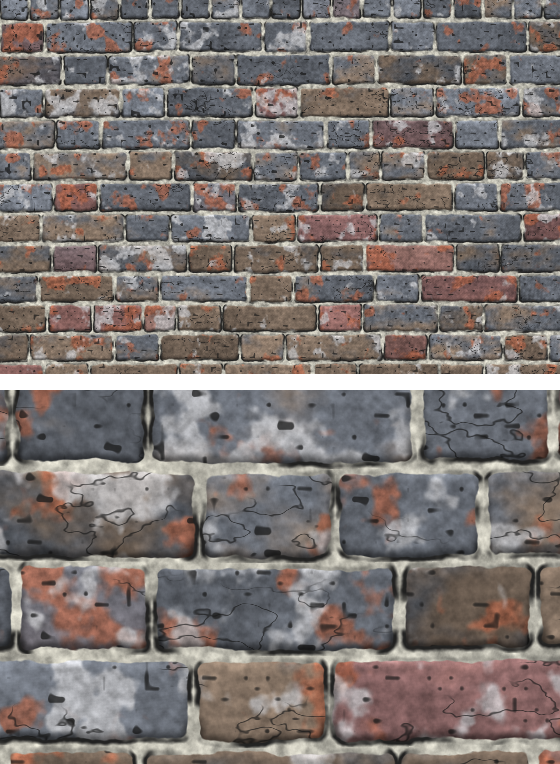
Top: the whole. Bottom: its middle third, enlarged.
Reproduce this texture procedurally as a WebGL 2 fragment shader.

```glsl
#version 300 es
precision highp float;
// Weathered Flemish bond brick wall with rough pale mortar and a header course on top.
#define PERIOD 0.3516      // one stretcher plus one header, in canvas heights
#define HEADER_HALF 0.172  // half a header, in periods
#define TOP_PITCH 0.23     // header spacing of the top course, in periods
#define BOND_SHIFT 0.39    // x of the first header in odd courses
#define JITTER 0.11        // sideways scatter of the headers
#define JOINT_HALF 0.0052  // half the mortar width
#define ROUGHNESS 0.0085   // raggedness of the brick edges
#define SALT 0.75          // strength of white bloom

uniform vec2 u_resolution;
out vec4 outColor;

const vec3 SLATE = vec3(0.43, 0.45, 0.485);
const vec3 BROWN = vec3(0.49, 0.425, 0.37);
const vec3 RED = vec3(0.57, 0.40, 0.39);
const vec3 RUST = vec3(0.70, 0.40, 0.29);
const vec3 BLOOM = vec3(0.80, 0.80, 0.81);
const vec3 MORTAR = vec3(0.79, 0.78, 0.73);
const vec3 SHADOW = vec3(0.10, 0.10, 0.10);

float hash(vec2 p) { return fract(sin(dot(p, vec2(127.1, 311.7))) * 43758.5453); }

float noise(vec2 p) {
  vec2 i = floor(p), f = fract(p);
  f = f * f * (3.0 - 2.0 * f);
  return mix(mix(hash(i), hash(i + vec2(1, 0)), f.x),
             mix(hash(i + vec2(0, 1)), hash(i + vec2(1, 1)), f.x), f.y);
}

float fbm(vec2 p) {
  float sum = 0.0, amp = 0.5;
  for (int i = 0; i < 4; i++) {
    sum += amp * noise(p);
    p = mat2(1.6, 1.2, -1.2, 1.6) * p + 7.3;
    amp *= 0.5;
  }
  return sum / 0.9375;
}

float headerCentre(float k, float row) { return k + JITTER * (hash(vec2(k, row) + 3.7) - 0.5); }

// Left end, right end and key of the brick at u in a course
vec3 brickSpan(float u, float row) {
  if (row < 0.5) {
    float n = floor(u / TOP_PITCH);
    return vec3(n * TOP_PITCH, (n + 1.0) * TOP_PITCH, n);
  }
  float k = floor(u + 0.5), c = headerCentre(k, row);
  if (abs(u - c) < HEADER_HALF) return vec3(c - HEADER_HALF, c + HEADER_HALF, k * 3.0);
  float a = u > c ? k : k - 1.0;
  vec3 span = vec3(headerCentre(a, row) + HEADER_HALF,
                   headerCentre(a + 1.0, row) - HEADER_HALF, a * 3.0 + 1.0);
  // A few stretchers are made of two pieces
  if (hash(vec2(a, row) + 9.1) > 0.92) {
    float cut = mix(span.x, span.y, 0.6);
    if (u < cut) span.y = cut;
    else span = vec3(cut, span.y, span.z + 1.0);
  }
  return span;
}

float roundBox(vec2 p, vec2 halfSize, float radius) {
  vec2 q = abs(p) - halfSize + radius;
  return length(max(q, 0.0)) + min(max(q.x, q.y), 0.0) - radius;
}

vec3 brickColor(vec2 p, vec2 id, float depth) {
  float tone = hash(id + 1.3), pick = hash(id + 5.9), stain = hash(id + 8.2);
  vec2 s = p + id * 3.17;
  float blotch = fbm(s * vec2(18.0, 28.0)), grain = fbm(s * 130.0);
  float warm = tone + 0.8 * (depth - 0.5) + 0.8 * (blotch - 0.5);
  vec3 color = mix(SLATE, BROWN, smoothstep(0.35, 0.75, warm));
  color = mix(color, RED, 0.85 * smoothstep(0.83, 0.92, pick + 0.16 * (depth - 0.5)));
  color *= mix(0.80, 1.12, hash(id + 2.6)) * (0.52 + 0.45 * blotch + 0.52 * grain);
  // Exposed orange clay and white salts
  float chip = fbm(s * 23.0 + 40.0);
  color = mix(color, RUST * (0.6 + 0.7 * grain), 0.7 * smoothstep(0.60, 0.72, chip + 0.18 * (pick - 0.5)));
  float salt = fbm(s * 26.0 + 80.0) + 0.30 * (stain - 0.65);
  color = mix(color, BLOOM * (0.7 + 0.5 * grain), SALT * smoothstep(0.57, 0.70, salt));
  // Creases and pits
  float crease = abs(fbm(s * vec2(20.0, 38.0) + 15.0) - 0.5);
  float cracked = smoothstep(0.53, 0.68, noise(s * 13.0));
  color = mix(color, SHADOW, 0.65 * cracked * (1.0 - smoothstep(0.0, 0.022, crease)));
  return mix(color, SHADOW, 0.75 * smoothstep(0.79, 0.91, noise(s * 105.0)));
}

void main() {
  vec2 p = gl_FragCoord.xy / u_resolution.y;
  float pixel = 1.0 / u_resolution.y, depth = 1.0 - p.y;

  // Courses grow slightly thinner toward the foot
  float sag = 0.07 * (noise(p * vec2(4.0, 2.0)) - 0.5);
  float level = 0.392 + depth * (11.055 + 0.98 * depth) + sag;
  float row = floor(level), pitch = 1.0 / (11.055 + 1.96 * depth);
  float u = (p.x - BOND_SHIFT) / PERIOD + 0.5 * mod(row + 1.0, 2.0) + 0.012 * (row - 6.0);
  vec3 span = brickSpan(u, row);
  vec2 id = vec2(span.z, row);

  // Ragged outline of one brick
  vec2 q = vec2((u - 0.5 * (span.x + span.y)) * PERIOD, (0.5 - fract(level)) * pitch);
  vec2 halfSize = vec2(0.5 * (span.y - span.x) * PERIOD, 0.5 * pitch) - JOINT_HALF;
  halfSize.y -= 0.002 * hash(id + 6.4);
  float d = roundBox(q, halfSize, 0.007) + ROUGHNESS * (fbm(p * 48.0) - 0.5);

  // Mortar with grit and dark open gaps under and beside the bricks
  float grit = fbm(p * 120.0), gap = fbm(p * vec2(22.0, 30.0) + 60.0);
  vec3 color = MORTAR * (0.60 + 0.70 * grit);
  float below = smoothstep(0.3, 1.0, -q.y / halfSize.y);
  float beside = smoothstep(0.9, 1.0, abs(q.x) / halfSize.x);
  float open = smoothstep(0.36, 0.60, gap + 0.10 * below + 0.06 * beside - 0.06);
  float crevice = 1.0 - smoothstep(0.001, 0.0052, abs(d - 0.001));
  color = mix(color, SHADOW, crevice * open * (0.30 + 0.65 * max(below, beside)));

  // Brick face with a lit upper edge and a shaded lower one
  vec3 face = brickColor(p, id, depth);
  float rim = smoothstep(-0.010, 0.0, d);
  face *= 1.0 + rim * (0.22 * smoothstep(0.3, 1.0, q.y / halfSize.y) - 0.48 * below - 0.18 * beside);
  color = mix(face, color, smoothstep(-pixel, pixel, d));
  outColor = vec4(clamp(color, 0.0, 1.0), 1.0);
}
```
